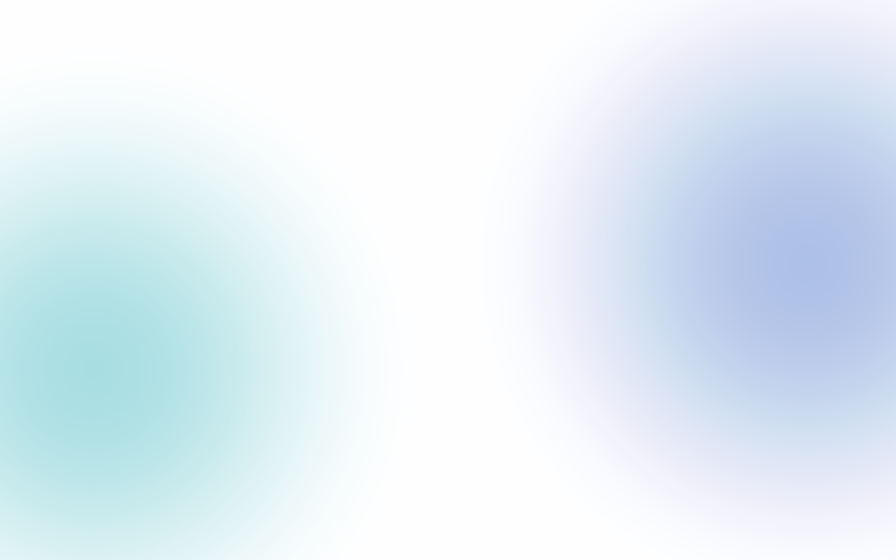
Write a Shadertoy shader that draws this background.

```glsl
const vec3 PAPER = vec3(0.997, 0.998, 1.0);
const vec3 TEAL = vec3(0.66, 0.87, 0.887);
const vec3 BLUE = vec3(0.68, 0.753, 0.902);

// Positions and radii are in canvas heights
const vec2 TEAL_CENTER = vec2(0.167, 0.340);
const vec2 BLUE_CENTER = vec2(1.442, 0.531);
const float TEAL_RADIUS = 0.605;
const float BLUE_RADIUS = 0.630;

// Faint tinted rings inside the blue glow: radius, width
const vec2 LILAC_RING = vec2(0.425, 0.055);
const vec2 AQUA_RING = vec2(0.290, 0.060);
const vec3 LILAC_SHIFT = vec3(0.004, -0.010, 0.0);
const vec3 AQUA_SHIFT = vec3(-0.010, 0.008, -0.004);

const float PI = 3.14159;

// Cosine falloff: 1 at the center, 0 at the radius
float glow(float dist, float radius) {
    return 0.5 + 0.5 * cos(PI * min(dist / radius, 1.0));
}

float ring(float dist, vec2 shape) {
    float offset = (dist - shape.x) / shape.y;
    return exp(-offset * offset);
}

void mainImage(out vec4 fragColor, in vec2 fragCoord) {
    // Keep the horizontal layout proportional on any canvas shape
    vec2 p = fragCoord / iResolution.xy * vec2(1.6, 1.0);
    float tealDist = length(p - TEAL_CENTER);
    float blueDist = length(p - BLUE_CENTER);

    // Two soft glows on near-white paper
    vec3 color = PAPER;
    color = mix(color, TEAL, glow(tealDist, TEAL_RADIUS));
    color = mix(color, BLUE, glow(blueDist, BLUE_RADIUS));

    // Slight hue drift across the blue glow
    color += LILAC_SHIFT * ring(blueDist, LILAC_RING);
    color += AQUA_SHIFT * ring(blueDist, AQUA_RING);

    fragColor = vec4(clamp(color, 0.0, 1.0), 1.0);
}
```
